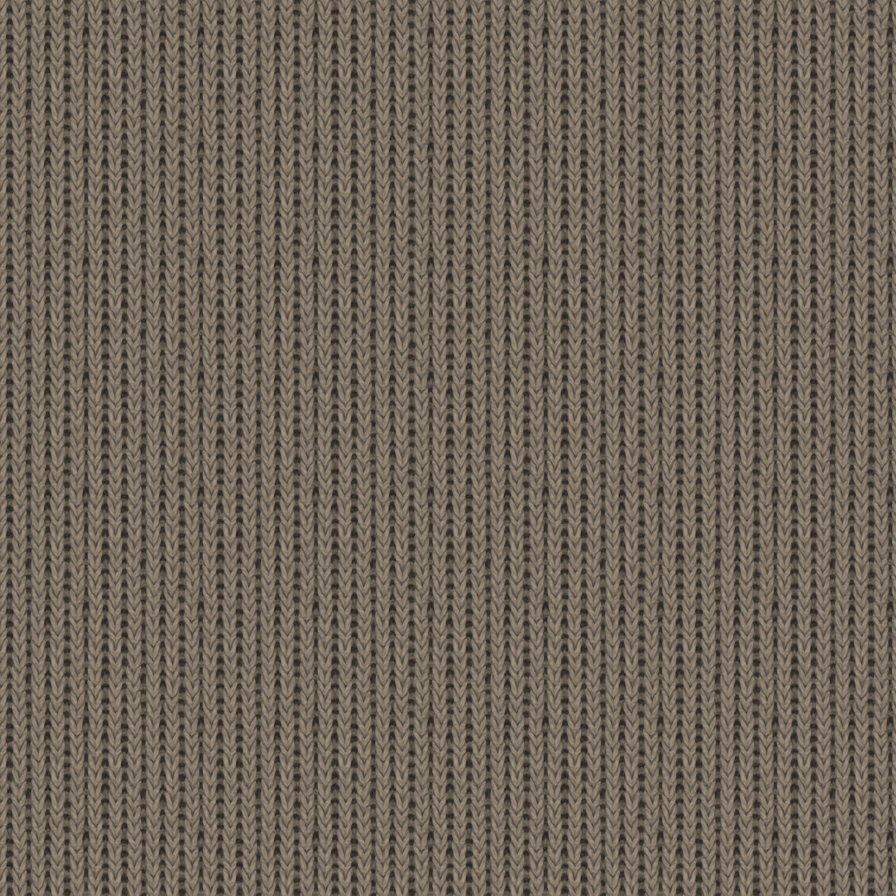
This texture is drawn by a WebGL 2 fragment shader. Its source:

```glsl
#version 300 es
precision highp float;
// Rib-knit wool: raised columns of V-shaped stitches with dark purl ladders between.
// A swatch of ribs and courses repeats over the canvas; each strand is a slanted,
// domed band, varied by wrapped gradient noise and averaged over a few samples.
uniform vec2 u_resolution;
out vec4 fragColor;

const float SWATCHES = 7.8;             // swatch repeats across the canvas
const vec2 STITCHES = vec2(6.0, 9.0);   // ribs and courses in one swatch
const float SEAM_SHIFT = 0.06;          // vertical start of the swatch
const float RIB_HALF = 0.355;           // half width of a raised rib, in rib pitches
const float LEG_SLOPE = 2.5;            // rise of each V leg, courses per rib pitch
const float SWAY = 0.10;                // sideways wander of the ribs
const float COURSE_WOBBLE = 0.35;       // unevenness of the courses
const float GRAIN = 0.36;               // strength of the wool fibres
const float STITCH_VARIATION = 0.08;    // brightness change between stitches
const vec3 SHADOW = vec3(0.165, 0.148, 0.130);
const vec3 WOOL = vec3(0.575, 0.522, 0.460);
const int SAMPLES = 3;                  // samples per axis for smooth edges

float hash(vec2 p) {
    vec3 q = fract(p.xyx * vec3(0.1031, 0.1030, 0.0973));
    q += dot(q, q.yzx + 33.33);
    return fract((q.x + q.y) * q.z);
}

// Contribution of one lattice corner, wrapped so the swatch repeats.
float corner(vec2 cell, vec2 offset, vec2 period) {
    float angle = 6.2832 * hash(mod(cell, period));
    return dot(vec2(cos(angle), sin(angle)), offset);
}

float gradientNoise(vec2 p, vec2 period) {
    vec2 i = floor(p), f = p - i;
    vec2 w = f * f * f * (f * (f * 6.0 - 15.0) + 10.0);
    vec2 e = vec2(1.0, 0.0);
    float low = mix(corner(i, f, period), corner(i + e, f - e, period), w.x);
    float high = mix(corner(i + e.yx, f - e.yx, period),
                     corner(i + e.xx, f - e.xx, period), w.x);
    return mix(low, high, w.y);
}

// Brightness of a knit leg; side is the distance from the rib centre.
float knitLeg(float side, float slant, vec2 id) {
    float along = abs(fract(slant) - 0.5);
    float across = (side - RIB_HALF * 0.5) / (RIB_HALF * 0.5);
    float strand = smoothstep(0.50, 0.20, along);
    float roundness = 1.0 - 0.25 * across * across;
    float inner = smoothstep(0.16, 0.0, side);
    float dome = roundness * mix(mix(0.42, 0.12, inner), 1.0, strand);
    return mix(0.28, 0.98, dome) + STITCH_VARIATION * (hash(id) - 0.5);
}

// Brightness of the recessed purl loops between two ribs.
float purlLadder(float side, float course, float gap) {
    float level = course + 0.9 * (0.5 - side) + 0.4 * gap;
    float rung = abs(fract(level) - 0.5);
    float loop = smoothstep(0.42, 0.12, rung);
    float depth = 0.12 * hash(vec2(gap + 20.0, mod(floor(level), STITCHES.y)));
    return mix(0.12, 0.58, loop) - depth;
}

vec3 knit(vec2 uv) {
    vec2 swatch = uv * SWATCHES + vec2(0.0, SEAM_SHIFT);
    vec2 stitch = swatch * STITCHES;

    // Uneven courses, and ribs that step slightly at each swatch seam.
    stitch.y += COURSE_WOBBLE * gradientNoise(stitch, STITCHES);
    float ribIndex = floor(stitch.x + 0.5);
    float rib = mod(ribIndex, STITCHES.x);
    float gap = mod(floor(stitch.x), STITCHES.x);
    float x = stitch.x - ribIndex;
    float sway = SWAY * gradientNoise(vec2(rib + 0.5, fract(swatch.y) * 5.0 + 0.3),
                                      vec2(STITCHES.x, 64.0));
    float side = abs(x - sway);
    float sign01 = step(sway, x);
    float slant = stitch.y - LEG_SLOPE * side + 0.12 * sign01;
    vec2 id = vec2(rib * 2.0 + sign01, mod(floor(slant), STITCHES.y));

    // The rib edge bulges with each stitch.
    float bulge = 0.035 * cos(6.2832 * (stitch.y - LEG_SLOPE * RIB_HALF - 0.5));
    float ribMask = smoothstep(0.05, -0.04, side - RIB_HALF - bulge);
    float tone = mix(purlLadder(abs(x), stitch.y, gap),
                     knitLeg(side, slant, id), ribMask);

    // Fine fibres run partly along the strands.
    vec2 fibreScale = vec2(7.0, 5.0);
    vec2 fibrePoint = vec2(stitch.x, mix(stitch.y, slant, 0.5 * ribMask)) * fibreScale;
    tone += GRAIN * gradientNoise(fibrePoint, STITCHES * fibreScale);
    return mix(SHADOW, WOOL, clamp(tone, 0.0, 1.12));
}

void main() {
    vec3 color = vec3(0.0);
    for (int j = 0; j < SAMPLES; j++) {
        for (int i = 0; i < SAMPLES; i++) {
            vec2 offset = (vec2(i, j) + 0.5) / float(SAMPLES) - 0.5;
            color += knit((gl_FragCoord.xy + offset) / u_resolution.y);
        }
    }
    fragColor = vec4(color / float(SAMPLES * SAMPLES), 1.0);
}
```
